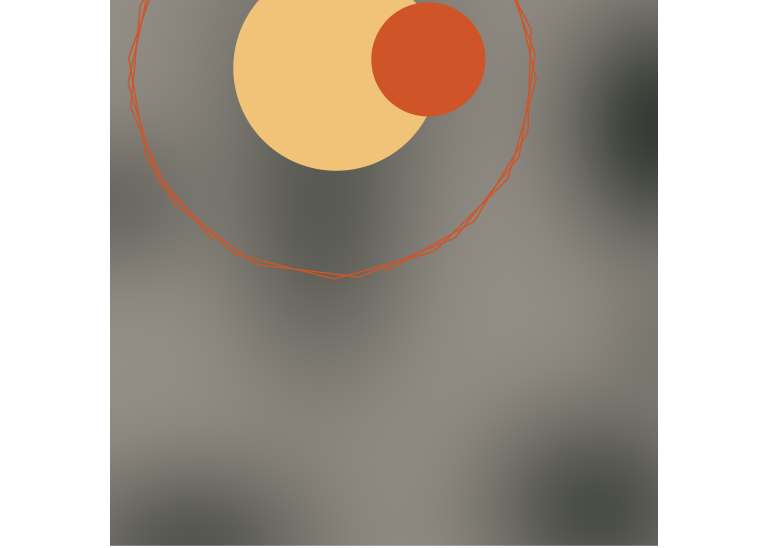
Write a Shadertoy shader that draws this background.

```glsl
#define LIGHT vec3(0.585, 0.56, 0.53)
#define DARK vec3(0.19, 0.215, 0.19)
#define AMBER vec3(0.94, 0.765, 0.475)
#define RUST vec3(0.81, 0.33, 0.155)
#define BIG_DISC vec3(0.4126, 0.876, 0.1876)   // centre, radius
#define SMALL_DISC vec3(0.581, 0.8916, 0.1042)
#define RING vec3(0.4053, 0.8634, 0.3725)
#define RING_START -1.314
#define RING_TURN 0.5133
#define RING_SEGMENTS 35
#define LINE_WIDTH 0.0026
#define PANEL_BOTTOM 0.004

// Soft elliptical patch of shadow
float shadow(vec2 p, vec2 centre, vec2 size, float strength) {
    vec2 d = (p - centre) / size;
    return strength * exp(-dot(d, d));
}

float segmentDistance(vec2 p, vec2 a, vec2 b) {
    vec2 pa = p - a, ba = b - a;
    return length(pa - ba * clamp(dot(pa, ba) / dot(ba, ba), 0.0, 1.0));
}

float discDistance(vec2 p, vec3 disc) {
    return length(p - disc.xy) - disc.z;
}

vec2 ringVertex(int i) {
    float angle = RING_START + RING_TURN * float(i);
    return RING.xy + RING.z * vec2(cos(angle), sin(angle));
}

// Open chain of chords that winds round almost three times
float ringDistance(vec2 p) {
    float d = 1e3;
    vec2 a = ringVertex(0);
    for (int i = 1; i <= RING_SEGMENTS; i++) {
        vec2 b = ringVertex(i);
        d = min(d, segmentDistance(p, a, b));
        a = b;
    }
    return d - 0.5 * LINE_WIDTH;
}

vec3 cloudyGrey(vec2 p) {
    float shade = shadow(p, vec2(0.385, 0.56), vec2(0.17, 0.27), 0.48)
                + shadow(p, vec2(0.40, 0.90), vec2(0.25, 0.30), 0.35)
                + shadow(p, vec2(1.00, 0.77), vec2(0.17, 0.22), 0.95)
                + shadow(p, vec2(0.89, 0.07), vec2(0.21, 0.19), 0.75)
                + shadow(p, vec2(0.15, 0.00), vec2(0.23, 0.16), 0.65)
                + shadow(p, vec2(0.00, 0.63), vec2(0.16, 0.14), 0.42)
                + shadow(p, vec2(1.02, 0.37), vec2(0.12, 0.12), 0.20);
    return mix(LIGHT, DARK, min(shade, 1.0));
}

void mainImage(out vec4 fragColor, in vec2 fragCoord) {
    // Square panel, one canvas height wide, centred
    vec2 p = (fragCoord - 0.5 * iResolution.xy) / iResolution.y + 0.5;
    float pixel = 1.0 / iResolution.y;

    vec3 color = cloudyGrey(p);

    // Ring and discs
    color = mix(color, RUST, clamp(0.5 - ringDistance(p) / pixel, 0.0, 1.0));
    color = mix(color, AMBER, clamp(0.5 - discDistance(p, BIG_DISC) / pixel, 0.0, 1.0));
    color = mix(color, RUST, clamp(0.5 - discDistance(p, SMALL_DISC) / pixel, 0.0, 1.0));

    // White margins
    float margin = max(abs(p.x - 0.5) - 0.5, PANEL_BOTTOM - p.y);
    color = mix(color, vec3(1.0), clamp(0.5 + margin / pixel, 0.0, 1.0));

    fragColor = vec4(color, 1.0);
}
```
